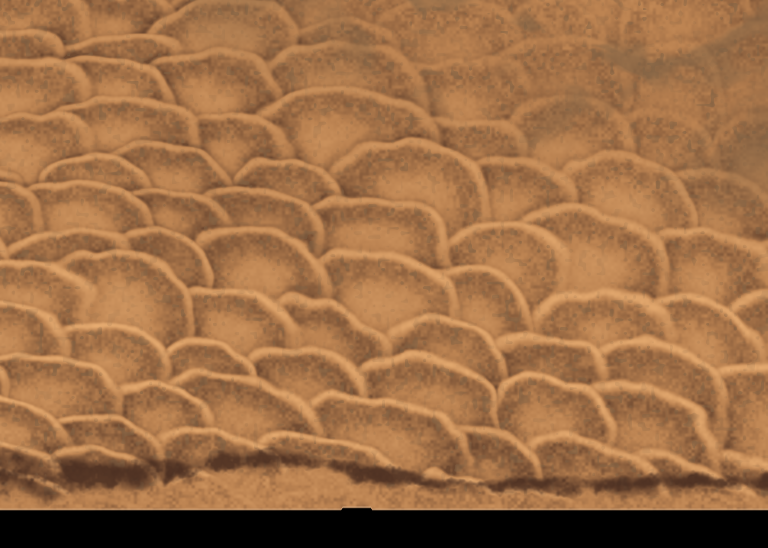
A Shadertoy shader for this texture:

```glsl
// Rippled wet sand above a dark strip of debris and a plain black margin.
// Ripples are rounded scales painted row by row, each lapping over the row
// above, on a warped grid; noise adds grit, smudges and clumps.

const vec3 SAND   = vec3(0.735, 0.512, 0.318);
const vec3 LIT    = vec3(0.900, 0.670, 0.440);
const vec3 SHADE  = vec3(0.430, 0.285, 0.190);
const vec3 SMUDGE = vec3(0.500, 0.385, 0.270);
const vec3 DEBRIS = vec3(0.270, 0.165, 0.120);

const vec2  RIPPLE = vec2(0.200, 0.073);  // column and row pitch
const float MARGIN = 0.069;               // height of the black margin
const float GRAIN  = 0.30;                // strength of the fine grit
const float WARP   = 0.050;               // large bends of the ripples

float hash(vec2 p) {
    vec3 q = fract(vec3(p.xyx) * 0.1031);
    q += dot(q, q.yzx + 33.33);
    return fract((q.x + q.y) * q.z);
}

float noise(vec2 p) {
    vec2 i = floor(p), f = fract(p);
    f = f * f * (3.0 - 2.0 * f);
    return mix(mix(hash(i), hash(i + vec2(1, 0)), f.x),
               mix(hash(i + vec2(0, 1)), hash(i + vec2(1, 1)), f.x), f.y);
}

float fbm(vec2 p) {
    float sum = 0.0, amp = 0.5;
    for (int i = 0; i < 4; i++) {
        sum += amp * noise(p);
        p = mat2(1.6, 1.2, -1.2, 1.6) * p + 7.3;
        amp *= 0.5;
    }
    return sum / 0.9375;
}

// Bend the plane so rows fall to the right below and rise above.
vec2 flow(vec2 p) {
    vec2 bend = vec2(fbm(p * 3.5 + 3.0), fbm(p * 3.5 + 19.0)) - 0.5;
    vec2 fine = vec2(noise(p * 28.0), noise(p * 28.0 + 41.0)) - 0.5;
    p += bend * WARP * vec2(2.0, 1.5) + fine * 0.012;
    p.y += (0.23 - 0.29 * p.y) * p.x;
    return p / RIPPLE;
}

// x: light (-1 dark to 1 bright), y: amount of grit.
vec2 ripples(vec2 g, float height) {
    vec2 result = vec2(0.0, 0.4);
    float rimLight = mix(1.0, 0.45, smoothstep(0.3, 0.8, height));
    float creaseDark = mix(0.40, 0.75, smoothstep(0.3, 0.8, height));
    for (int j = 2; j >= -2; j--) {
        float row = floor(g.y) + float(j);
        float x = g.x + hash(vec2(row, 5.0)) * 9.0;
        for (int i = 1; i >= -1; i--) {
            vec2 id = vec2(floor(x) + float(i), row);
            float r1 = hash(id + 11.0), r2 = hash(id + 37.0), r3 = hash(id + 71.0);
            vec2 size = vec2(mix(0.52, 0.82, r1), mix(0.85, 1.30, r2));
            vec2 q = vec2(x - id.x - 0.5, g.y - row) - vec2(0.3, 0.5) * (vec2(r3, r1) - 0.5);
            q.y += 0.35 * (r2 - 0.5) * q.x;
            vec2 n = vec2(abs(q.x), max(q.y, 0.0)) / size;
            float len = pow(pow(n.x, 2.5) + pow(n.y, 2.5), 0.4);
            float depth = (1.0 - len) * size.y;

            float top = smoothstep(0.1, 0.7, n.y);
            float rim = exp(-pow((depth - 0.08) / 0.08, 2.0)) * mix(0.15, 0.85, top);
            float face = smoothstep(0.08, 0.24, depth) * (1.0 - smoothstep(0.28, 0.85, depth));
            float toe = smoothstep(0.40, 0.95, depth);
            float light = rim * rimLight - 0.40 * face + 0.30 * toe + 0.16 * (r3 - 0.5);

            result.x -= creaseDark * exp(-max(-depth, 0.0) / 0.09) * (0.4 + 0.6 * r2);
            result = mix(result, vec2(light, 0.35 + face), smoothstep(-0.05, 0.05, depth));
        }
    }
    return result;
}

void mainImage(out vec4 fragColor, in vec2 fragCoord) {
    vec2 p = fragCoord / iResolution.y;
    float px = 1.0 / iResolution.y;

    // Ripples fade out toward the calm upper right.
    float calm = smoothstep(0.98, 1.28, p.x * 0.35 + p.y + 0.2 * (fbm(p * 4.0) - 0.5));
    vec2 sand = ripples(flow(p), p.y);
    float broad = fbm(p * 5.0 + 60.0) - 0.5;
    float grit = 0.6 * noise(p * 170.0) + 0.4 * noise(p * 80.0 + 9.0) - 0.5;
    float low = 1.0 - smoothstep(0.10, 0.42, p.y);

    // Bare sand lies below a ragged line of debris.
    float strip = 0.108 + 0.045 * exp(-pow((p.x - 0.48) / 0.17, 2.0))
                + 0.035 * (fbm(p * 14.0) - 0.5);
    float bare = 1.0 - smoothstep(-0.018, -0.006, p.y - strip);

    float light = sand.x * (1.0 - 0.70 * calm) * (1.0 - 0.85 * bare);
    light += 0.45 * broad + GRAIN * grit * (0.5 + 1.3 * sand.y + 0.8 * low);
    light -= 0.18 * calm + 0.14 * low * (1.0 - bare);
    vec3 color = mix(SAND, light > 0.0 ? LIT : SHADE, min(abs(light), 1.0));

    // Grey silt in the calm part, and specks on the ripple faces.
    float silt = smoothstep(0.48, 0.72, fbm(p * vec2(7.0, 9.0) + 2.5 * broad));
    color = mix(color, SMUDGE, 0.60 * calm * silt);
    float speck = smoothstep(0.66, 0.86, noise(p * 120.0 + 30.0)) * sand.y;
    color = mix(color, SMUDGE, 0.40 * speck * (1.0 - bare));

    // Clumped debris, spreading upward at the lower left.
    float clump = fbm(p * 22.0 + 5.0) + 0.35 * grit;
    float spread = 0.020 + 0.050 * exp(-p.x * 4.0);
    float band = exp(-pow((p.y - strip - 0.4 * spread) / spread, 2.0));
    float debris = smoothstep(0.62, 0.95, band * 0.62 + clump * 0.55);
    color = mix(color, DEBRIS, 0.85 * debris);

    // Black margin with a thin pale edge and one small notch.
    float notch = smoothstep(0.622, 0.626, p.x) * (1.0 - smoothstep(0.676, 0.680, p.x));
    float edge = MARGIN + 0.004 * notch;
    float line = 1.0 - smoothstep(0.001, 0.003, abs(p.y - edge - 0.001));
    color = mix(color, vec3(0.85, 0.68, 0.52), 0.6 * line);
    color *= smoothstep(edge - px, edge + px, p.y);

    fragColor = vec4(color, 1.0);
}
```
